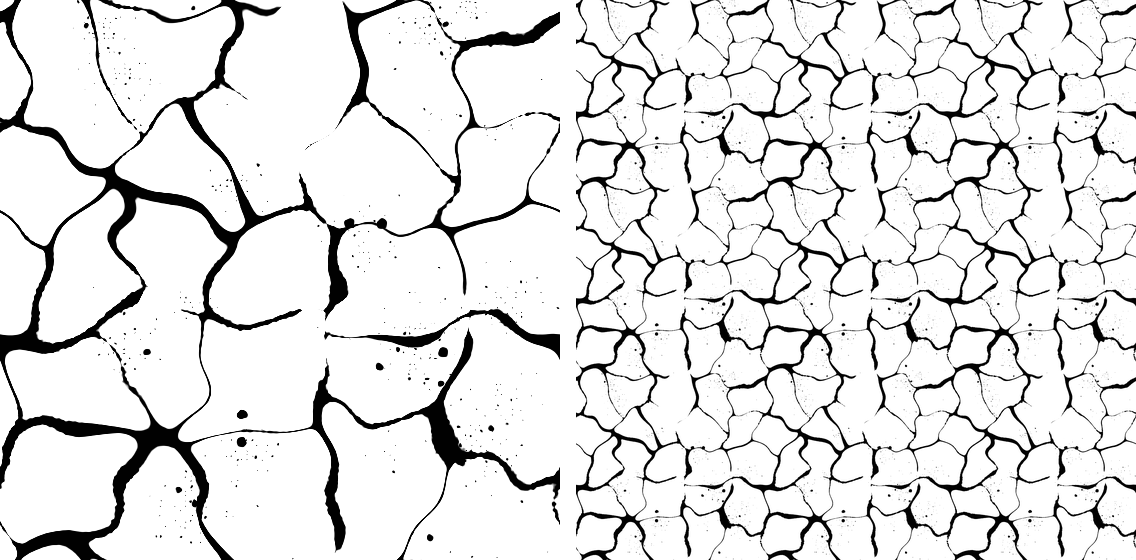
Left: one tile. Right: repeated 3 by 3.
Give the GLSL for this texture, as a three.js fragment shader.

```glsl
varying vec2 vUv;

const float TAU = 6.2831853;
const float CELLS = 5.0;

vec2 hash2(vec2 p) {
  vec3 q = fract(p.xyx * vec3(0.1031, 0.1030, 0.0973));
  q += dot(q, q.yzx + 33.33);
  return fract((q.xx + q.yz) * q.zy);
}

// Value noise with n repeats across the canvas
float wrapNoise(vec2 uv, float n) {
  vec2 p = uv * n, i = floor(p), f = fract(p);
  f = f * f * (3.0 - 2.0 * f);
  float a = hash2(mod(i, n) + n).x;
  float b = hash2(mod(i + vec2(1.0, 0.0), n) + n).x;
  float c = hash2(mod(i + vec2(0.0, 1.0), n) + n).x;
  float d = hash2(mod(i + 1.0, n) + n).x;
  return mix(mix(a, b, f.x), mix(c, d, f.x), f.y);
}

vec2 stoneId(vec2 cell) { return mod(cell, CELLS) + 17.0; }

vec2 stoneCentre(vec2 cell) {
  return cell + 0.5 + 0.82 * (hash2(stoneId(cell)) - 0.5);
}

// Layered sines bend the joints, finer noise makes them wander
vec2 bend(vec2 uv) {
  vec2 t = TAU * uv;
  vec2 w = 0.075 * sin(3.0 * t.yx + vec2(2.0, -1.0) * t + vec2(0.7, 2.9));
  w += 0.045 * sin(vec2(7.0, 6.0) * t.yx + vec2(3.0, -4.0) * t + vec2(4.1, 1.3));
  w += 0.09 * (vec2(wrapNoise(uv, 16.0), wrapNoise(uv.yx, 17.0)) - 0.5);
  return uv * CELLS + w;
}

// Signed distance to the joints, thickened where they meet
float cracks(vec2 uv) {
  vec2 p = bend(uv), base = floor(p), home = base;
  float nearest = 9.0;
  for (int y = -1; y <= 1; y++)
  for (int x = -1; x <= 1; x++) {
    vec2 cell = base + vec2(x, y);
    float d = distance(p, stoneCentre(cell));
    if (d < nearest) { nearest = d; home = cell; }
  }

  vec2 own = stoneCentre(home);
  float ownSeed = hash2(stoneId(home) + 40.0).y;
  float swell = 0.5 + wrapNoise(uv, 13.0);
  float blend = 0.0;
  for (int y = -2; y <= 2; y++)
  for (int x = -2; x <= 2; x++) {
    if (x == 0 && y == 0) continue;
    vec2 cell = home + vec2(x, y), other = stoneCentre(cell);
    float border = dot(0.5 * (own + other) - p, normalize(other - own));
    float pair = fract(ownSeed + hash2(stoneId(cell) + 40.0).y);
    float halfWidth = mix(0.009, 0.056, pair * pair) * swell;
    blend += exp((halfWidth - border) / 0.03);
  }
  float d = -0.03 * log(blend + 1e-9);

  // Ragged rims in patches, and a few broken joints
  float grit = wrapNoise(uv, 70.0) + wrapNoise(uv, 170.0) - 1.0;
  d += grit * mix(0.003, 0.02, smoothstep(0.4, 0.8, wrapNoise(uv, 9.0)));
  d += 0.045 * smoothstep(0.76, 0.88, wrapNoise(uv, 7.0));
  return d / CELLS;
}

// Soft patches in which spatter gathers
float spatterDensity(vec2 uv) {
  vec2 p = uv * CELLS, base = floor(p);
  float density = 0.0;
  for (int y = -1; y <= 1; y++)
  for (int x = -1; x <= 1; x++) {
    vec2 cell = base + vec2(x, y), id = mod(cell, CELLS) + 71.0;
    vec2 away = p - cell - hash2(id);
    vec2 kind = hash2(id + 23.0);
    float size = mix(0.12, 0.3, kind.y);
    density = max(density, step(0.4, kind.x) * exp(-dot(away, away) / (size * size)));
  }
  return density;
}

// Dots on a hidden grid, present only inside the patches
float specks(vec2 uv, float n, float maxRadius, float chance) {
  vec2 cell = floor(uv * n), id = mod(cell, n) + n;
  vec2 pick = hash2(id + 5.0);
  vec2 centre = cell + 0.5 + 0.3 * (hash2(id) - 0.5);
  float radius = maxRadius * mix(0.25, 1.0, pow(pick.y, 3.0));
  float d = distance(uv * n, centre) / n - radius;
  return pick.x < chance * spatterDensity((cell + 0.5) / n) ? d : 1.0;
}

void main() {
  vec2 uv = vUv;
  vec2 rough = uv + 0.004 * (vec2(wrapNoise(uv, 120.0), wrapNoise(uv.yx, 110.0)) - 0.5);
  float d = cracks(uv);
  d = min(d, specks(rough, 36.0, 0.0095, 0.2));
  d = min(d, specks(rough, 110.0, 0.0022, 0.35));

  float paper = smoothstep(-0.001, 0.001, d);
  gl_FragColor = vec4(vec3(mix(0.005, 1.0, paper)), 1.0);
}
```
